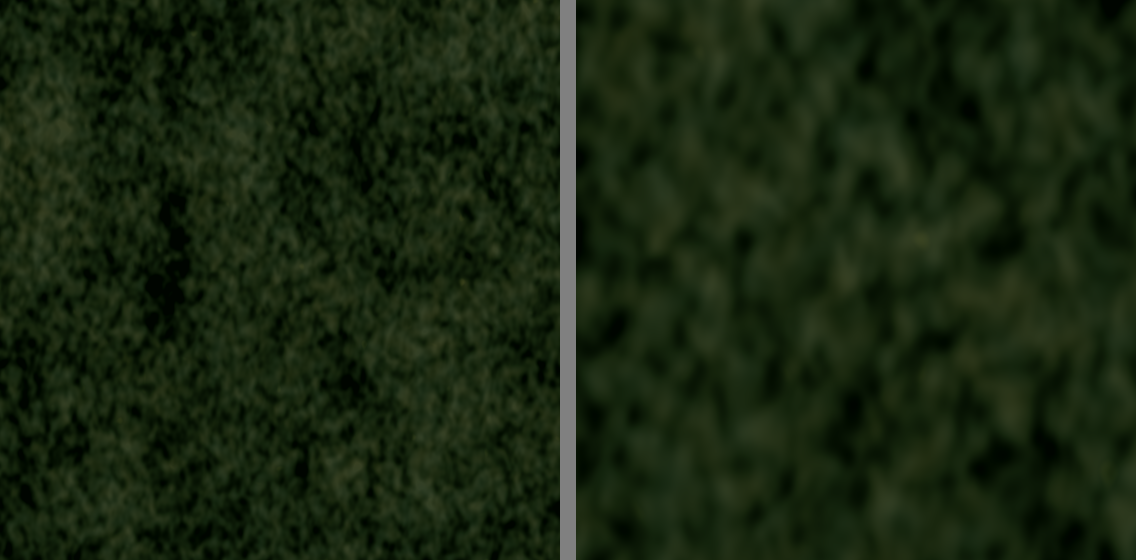
Left: the whole. Right: its middle third, enlarged.
Reproduce this texture procedurally as a WebGL 1 fragment shader.

```glsl
precision highp float;
// Dark mossy foliage: soft, steep grains of green over near-black gaps.
// Layers of stretched gradient noise, leaning both ways, are summed into
// one light value that is mapped to a green ramp and tinted olive or teal.

uniform vec2 u_resolution;

// Colour ramp from gaps to lit leaf tips
const vec3 GAP_COLOR  = vec3(0.008, 0.048, 0.000);
const vec3 LEAF_COLOR = vec3(0.078, 0.139, 0.046);
const vec3 TIP_COLOR  = vec3(0.168, 0.218, 0.115);
const vec3 OLIVE_TINT = vec3(0.022, 0.003, -0.012);
const vec3 SPECK_TINT = vec3(0.075, 0.062, 0.025);

// Cells per canvas, across and along each kind of feature
const vec2 PATCH_CELLS = vec2(4.0, 3.2);
const vec2 CLUMP_CELLS = vec2(20.0, 13.0);
const vec2 GRAIN_CELLS = vec2(52.0, 32.0);
const vec2 FINE_CELLS  = vec2(88.0, 62.0);

// Strength of each layer
const float PATCH_GAIN = 0.49;
const float CLUMP_GAIN = 0.50;
const float GRAIN_GAIN = 0.58;
const float FINE_GAIN  = 0.33;

const float MEAN_LIGHT = 0.545;
const float SHADE_GAIN = 1.18;  // stretches the dark side
const float LIGHT_GAIN = 0.88;  // holds back the bright side
const float LEAN = 0.42;        // grain lean from vertical, radians
const float WARP = 0.005;       // bending of the grains

float hash(vec2 p) {
  return fract(sin(dot(p, vec2(127.1, 311.7))) * 43758.5453);
}

// Dot product of a random unit gradient with the offset from its corner
float cornerSlope(vec2 cell, vec2 offset) {
  float angle = 6.28318 * hash(cell);
  return dot(vec2(cos(angle), sin(angle)), offset);
}

float gradientNoise(vec2 p) {
  vec2 i = floor(p);
  vec2 f = fract(p);
  vec2 w = f * f * f * (f * (f * 6.0 - 15.0) + 10.0);
  vec2 e = vec2(1.0, 0.0);
  float low  = mix(cornerSlope(i, f), cornerSlope(i + e.xy, f - e.xy), w.x);
  float high = mix(cornerSlope(i + e.yx, f - e.yx),
                   cornerSlope(i + e.xx, f - e.xx), w.x);
  return mix(low, high, w.y);
}

// Noise stretched along a direction tilted from the vertical
float leaningNoise(vec2 p, float angle, vec2 cells, float seed) {
  float c = cos(angle);
  float s = sin(angle);
  vec2 q = vec2(c * p.x - s * p.y, s * p.x + c * p.y);
  return gradientNoise(q * cells + seed);
}

float foliageLight(vec2 p) {
  // Broad shade patches and clumps
  float light = PATCH_GAIN * gradientNoise(p * PATCH_CELLS + 7.3);
  light += PATCH_GAIN * gradientNoise(p * PATCH_CELLS * 2.3 + 31.7);
  light += CLUMP_GAIN * leaningNoise(p, -0.2, CLUMP_CELLS, 53.1);

  // Grains leaning either way, then fine leaf detail
  vec2 bend = vec2(gradientNoise(p * 24.0 + 71.9),
                   gradientNoise(p * 24.0 + 97.3));
  vec2 q = p + WARP * bend;
  light += GRAIN_GAIN * leaningNoise(q, LEAN, GRAIN_CELLS, 11.7);
  light += GRAIN_GAIN * leaningNoise(q, -LEAN, GRAIN_CELLS * 1.12, 83.2);
  light += FINE_GAIN * leaningNoise(q, 0.15, FINE_CELLS, 19.4);

  return MEAN_LIGHT + light * (light < 0.0 ? SHADE_GAIN : LIGHT_GAIN);
}

vec3 foliageRamp(float light) {
  float t = clamp(light, -0.15, 1.2);
  return t < 0.5 ? mix(GAP_COLOR, LEAF_COLOR, t * 2.0)
                 : mix(LEAF_COLOR, TIP_COLOR, t * 2.0 - 1.0);
}

void main() {
  vec2 p = gl_FragCoord.xy / min(u_resolution.x, u_resolution.y);
  float light = foliageLight(p);
  float lit = smoothstep(0.1, 0.8, light);
  vec3 color = foliageRamp(light);

  // Olive and teal drift, by region and by leaf
  float hue = 0.6 * gradientNoise(p * 5.0 + 41.3) + gradientNoise(p * 38.0 + 61.9);
  color += OLIVE_TINT * hue * lit;

  // A few dry, paler specks
  float speck = smoothstep(0.44, 0.68, gradientNoise(p * vec2(46.0, 36.0) + 23.6));
  color += SPECK_TINT * speck * lit;

  gl_FragColor = vec4(clamp(color, 0.0, 1.0), 1.0);
}
```
